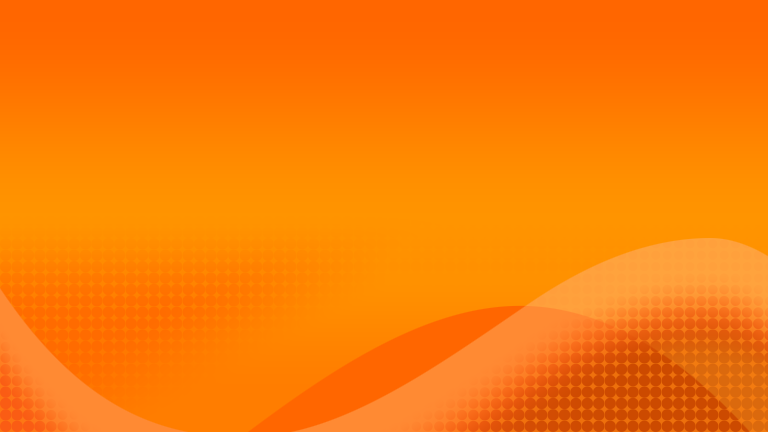
A Shadertoy shader for this background:

```glsl
// Orange gradient with fading halftone dots, a red hill and a translucent wave.

const vec3 RED_ORANGE = vec3(1.00, 0.40, 0.00);
const vec3 AMBER      = vec3(1.00, 0.58, 0.00);
const vec3 ORANGE     = vec3(1.00, 0.49, 0.00);
const vec3 PEACH      = vec3(1.00, 0.54, 0.20);
const vec3 PALE_PEACH = vec3(1.00, 0.64, 0.24);
const vec3 RUST       = vec3(0.80, 0.29, 0.00);
const vec3 OCHRE      = vec3(0.86, 0.41, 0.05);
const float DOT_PITCH = 0.0264;

// Cubic height between two knots, each given as (x, height, slope).
float hermite(float x, vec3 a, vec3 b) {
    float w = b.x - a.x;
    float t = (x - a.x) / w;
    float s = t * t * (3.0 - 2.0 * t);
    float bend = t * (1.0 - t) * ((1.0 - t) * a.z - t * b.z) * w;
    return mix(a.y, b.y, s) + bend;
}

float waveHeight(float x) {
    vec3 trough = vec3(0.567, -0.012, 0.0);
    vec3 middle = vec3(1.227, 0.299, 0.68);
    vec3 crest  = vec3(1.644, 0.449, 0.0);
    if (x < trough.x) return hermite(x, vec3(0.0, 0.333, -1.5), trough);
    if (x < middle.x) return hermite(x, trough, middle);
    if (x < crest.x)  return hermite(x, middle, crest);
    return hermite(x, crest, vec3(1.778, 0.407, -0.6));
}

float hillHeight(float x) {
    vec3 top = vec3(1.204, 0.292, 0.0);
    return x < top.x ? hermite(x, vec3(0.574, 0.0, 0.75), top)
                     : hermite(x, top, vec3(1.736, 0.0, -1.1));
}

// Smooth coverage of the region where depth is positive.
float coverage(float depth) {
    return clamp(0.5 + depth / max(fwidth(depth), 1e-5), 0.0, 1.0);
}

// Grid of round dots; radius is a fraction of the pitch.
float dots(vec2 p, float radius, float pixel) {
    vec2 cell = fract(p / DOT_PITCH) - 0.5;
    float d = (radius - length(cell)) * DOT_PITCH;
    return smoothstep(-0.7 * pixel, 0.7 * pixel, d);
}

vec3 sky(float y) {
    vec3 col = mix(AMBER, RED_ORANGE, smoothstep(0.48, 0.98, y));
    return mix(ORANGE, col, smoothstep(0.08, 0.42, y));
}

// Reddish haze and dots, fading upward and across a diagonal.
vec3 addHaze(vec3 col, vec2 p, float pixel) {
    float diagonal = dot(p - vec2(0.394, 0.074), vec2(-0.493, 0.871));
    float side = smoothstep(-0.03, 0.20, diagonal);
    float band = 0.25 * smoothstep(0.33, 0.43, p.y);
    float strength = smoothstep(0.51, 0.26, p.y) * max(side, band);
    float grid = dots(p, 0.50, pixel);
    return mix(col, vec3(1.0, 0.415, 0.0), strength * mix(0.45, 0.95, grid));
}

// Light glaze under the wave, deepening into dark dots.
vec3 waveFill(vec2 p, float depth, float hill, float pixel) {
    float right = smoothstep(0.5, 1.5, p.x);
    vec3 light = mix(PEACH, PALE_PEACH, right * (1.0 - hill));
    light = mix(light, vec3(1.0, 0.52, 0.07), smoothstep(0.10, 0.26, depth));

    float shade = smoothstep(0.07, 0.23, depth);
    vec3 deep = mix(RUST, OCHRE, (1.0 - hill) * smoothstep(0.15, 0.30, depth));
    vec3 dotColor = mix(vec3(0.98, 0.36, 0.08), deep,
                        right * smoothstep(0.12, 0.28, depth));
    float grid = dots(p, mix(0.40, 0.50, shade), pixel);
    vec3 col = mix(light, dotColor, shade * mix(0.35, 1.0, grid));

    // Barely visible dots near the crest
    float faint = 0.12 * right * (1.0 - hill) * (1.0 - shade);
    return mix(col, PEACH, faint * grid);
}

void mainImage(out vec4 fragColor, in vec2 fragCoord) {
    float pixel = 1.0 / iResolution.y;
    vec2 p = fragCoord * pixel;
    float depth = waveHeight(p.x) - p.y;
    float hill = coverage(hillHeight(p.x) - p.y);
    float wave = coverage(depth);

    vec3 col = addHaze(sky(p.y), p, pixel);
    col = mix(col, RED_ORANGE, hill);
    col = mix(col, waveFill(p, depth, hill, pixel), wave);
    fragColor = vec4(col, 1.0);
}
```
